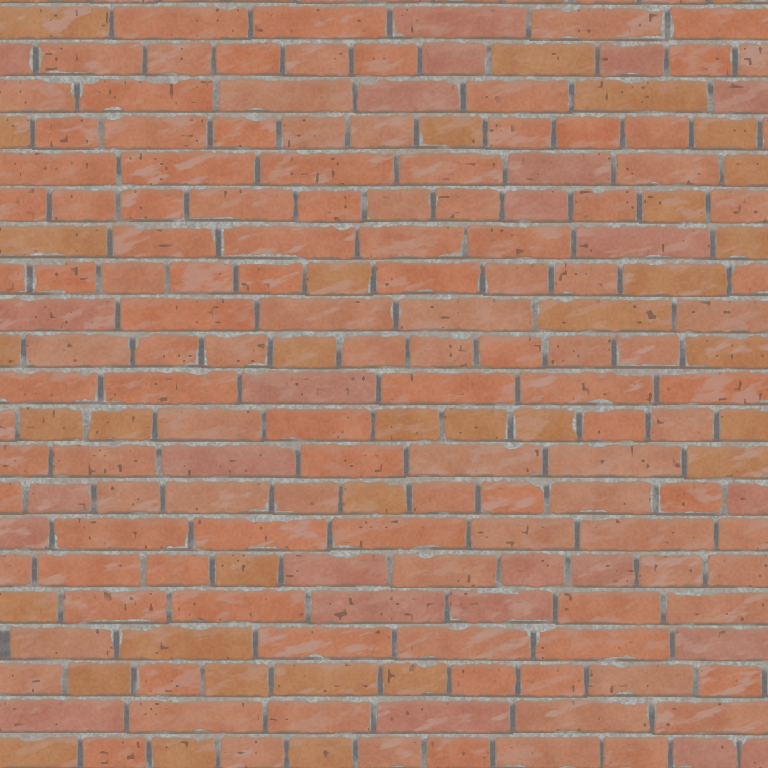
This texture is drawn by a WebGL 1 fragment shader. Its source:

```glsl
precision highp float;
uniform vec2 u_resolution;

float hash(vec2 p) {
  vec3 a = fract(vec3(p.xyx) * 0.1031);
  a += dot(a, a.yzx + 33.33);
  return fract((a.x + a.y) * a.z);
}

float noise(vec2 p) {
  vec2 i = floor(p), f = fract(p);
  f = f * f * (3.0 - 2.0 * f);
  return mix(mix(hash(i), hash(i + vec2(1, 0)), f.x),
             mix(hash(i + vec2(0, 1)), hash(i + vec2(1, 1)), f.x), f.y);
}

float fbm(vec2 p) {
  float sum = 0.0, amp = 0.5;
  for (int i = 0; i < 4; i++) {
    sum += amp * noise(p);
    p = p * 2.03 + 17.3;
    amp *= 0.5;
  }
  return sum / 0.9375;
}

float roundedBox(vec2 q, vec2 halfSize, float radius) {
  vec2 e = abs(q) - halfSize + radius;
  return length(max(e, 0.0)) + min(max(e.x, e.y), 0.0) - radius;
}

// Long courses mix full and three-quarter bricks, short ones headers and wide bricks
float brickWidth(float isLong, float rnd) {
  return isLong > 0.5 ? (rnd < 0.3 ? 0.141 : 0.181) : (rnd < 0.16 ? 0.142 : 0.0895);
}

// Position of the first vertical joint in a course
float firstJoint(float row, float isLong) {
  float x = isLong > 0.5 ? (row < 11.0 ? 0.14 : row < 17.0 ? 0.068 : 0.177)
                         : (row < 8.0 ? 0.055 : row < 17.0 ? 0.122 : 0.044);
  return x + (hash(vec2(row + 40.0, 3.0)) - 0.5) * 0.03;
}

vec3 brickColor(vec2 p, vec2 q, vec2 id) {
  float tone = hash(id + 11.0), kind = hash(id + 23.0);
  vec3 col = mix(vec3(0.73, 0.465, 0.35), vec3(0.70, 0.50, 0.40), tone);
  col = mix(col, vec3(0.69, 0.49, 0.34), 0.8 * step(0.8, kind));
  col = mix(col, vec3(0.68, 0.475, 0.42), 0.7 * step(kind, 0.14));

  // Clouding and fine grain
  vec2 s = p + id * 0.37;
  col += (fbm(s * 32.0) - 0.5) * vec3(0.07, 0.10, 0.10);
  col += (noise(p * 330.0) - 0.5) * 0.035;

  // Pale diagonal scuffs
  vec2 streak = vec2(s.x + 1.6 * s.y, s.y - 0.4 * s.x) * vec2(20.0, 75.0);
  float scuff = smoothstep(0.54, 0.74, fbm(streak)) * (0.25 + 0.6 * hash(id + 31.0));
  col = mix(col, vec3(0.72, 0.58, 0.53), scuff);

  // Dust near the upper edge, dark pits
  col = mix(col, vec3(0.69, 0.55, 0.47), 0.4 * smoothstep(0.008, 0.021, q.y));
  float pit = smoothstep(0.84, 0.95, noise(s * 150.0)) * smoothstep(0.45, 0.65, noise(s * 28.0));
  return mix(col, vec3(0.42, 0.32, 0.28), 0.65 * pit);
}

vec3 mortarColor(vec2 p, vec2 q, vec2 halfSize) {
  float grain = noise(p * 400.0) * 0.6 + noise(p * 190.0) * 0.4;
  vec3 col = mix(vec3(0.55, 0.545, 0.52), vec3(0.74, 0.74, 0.73), grain);
  col = mix(col, vec3(0.62, 0.56, 0.51), 0.5 * smoothstep(0.45, 0.7, noise(p * 55.0)));

  // Recessed vertical joints lie in shadow, as does the mortar below a brick
  float side = smoothstep(-0.002, 0.001, abs(q.x) - halfSize.x)
             * (1.0 - smoothstep(0.014, 0.022, abs(q.y + 0.002)));
  float patchy = smoothstep(0.12, 0.45, noise(p * 38.0 + 5.0));
  col = mix(col, vec3(0.40, 0.38, 0.38) + 0.06 * grain, side * (0.35 + 0.6 * patchy));
  float below = smoothstep(0.0175, 0.020, -q.y) * (1.0 - smoothstep(0.0215, 0.0235, -q.y));
  return mix(col, vec3(0.47, 0.40, 0.35), below * (0.35 + 0.5 * patchy));
}

void main() {
  vec2 p = gl_FragCoord.xy / u_resolution;
  float aa = 1.0 / u_resolution.y;

  // Course and alternation of long and short bricks
  float v = (1.0 - p.y - 0.0065) * 21.04 + (noise(vec2(p.x * 7.0, 2.0)) - 0.5) * 0.05;
  float row = floor(v);
  float isLong = 1.0 - mod(row + step(17.0, row), 2.0);

  // Walk along the course to the brick under this point
  float left = firstJoint(row, isLong) - 0.181, width = 0.1;
  vec2 id = vec2(0.0, row + 2.0);
  for (int i = 0; i < 16; i++) {
    id.x = float(i);
    width = brickWidth(isLong, hash(id + 5.0));
    if (p.x < left + width) break;
    left += width;
  }
  vec2 q = vec2(p.x - left - 0.5 * width, (0.5 - fract(v)) / 21.04);
  q.y += (hash(id + 47.0) - 0.5) * 0.002;

  // Worn outline with occasional chips
  vec2 halfSize = vec2(0.5 * width - 0.0033, 0.0214 - 0.0012 * hash(id + 61.0));
  float d = roundedBox(q, halfSize, 0.005);
  d += (noise(p * 60.0) - 0.5) * 0.003 + (noise(p * 190.0) - 0.5) * 0.002;
  d += 0.007 * smoothstep(0.7, 0.95, noise(p * 27.0 + 7.0)) * smoothstep(-0.012, 0.0, d);

  // Brick face, darker at its lower and left rim
  vec3 brick = brickColor(p, q, id);
  float rim = smoothstep(-0.0035, 0.0, d);
  float shaded = max(smoothstep(0.014, 0.02, -q.y), 0.6 * smoothstep(-0.005, 0.0, -q.x - halfSize.x));
  brick = mix(brick, mix(vec3(0.63, 0.54, 0.47), vec3(0.53, 0.41, 0.33), shaded), 0.65 * rim);

  vec3 col = mix(brick, mortarColor(p, q, halfSize), smoothstep(-aa, aa, d));
  gl_FragColor = vec4(clamp(col, 0.0, 1.0), 1.0);
}
```
